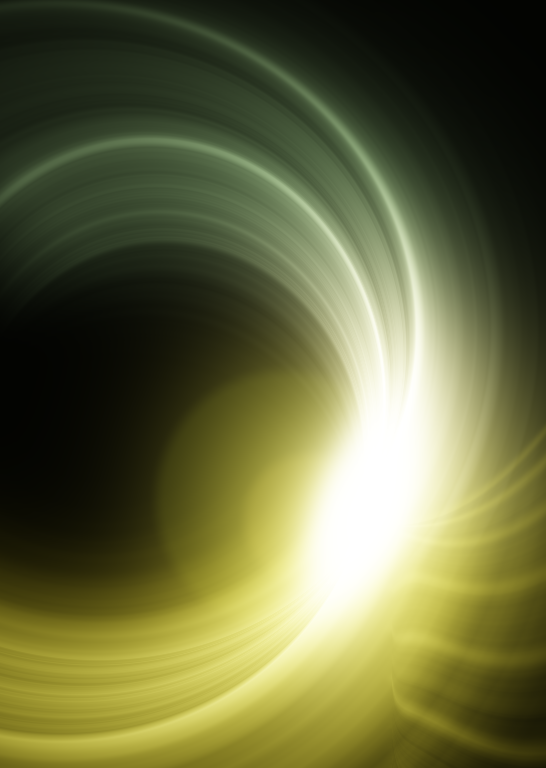
Reproduce this background procedurally as a WebGL 1 fragment shader.

```glsl
precision highp float;

uniform vec2 u_resolution;

const vec2 FOCUS = vec2(0.471, 0.336);
const vec3 GREEN = vec3(0.68, 0.90, 0.56);
const vec3 CREAM = vec3(1.0, 0.98, 0.70);
const vec3 GOLD = vec3(1.0, 0.90, 0.13);
const vec3 OLIVE = vec3(1.0, 0.95, 0.28);

float hash(float n) {
  return fract(sin(n * 127.1) * 4375.85);
}

float noise(float x) {
  float cell = floor(x);
  float f = fract(x);
  return mix(hash(cell), hash(cell + 1.0), f * f * (3.0 - 2.0 * f));
}

// Layered noise across a band of light, centred on one
float streaks(float x, float strength) {
  float sum = 0.0;
  float amp = 0.5;
  for (int i = 0; i < 4; i++) {
    sum += amp * noise(x);
    x = x * 2.1 + 17.3;
    amp *= 0.6;
  }
  return 1.0 + strength * (sum - 0.54);
}

float bell(float x, float width) {
  return exp(-x * x / (width * width));
}

float ellipse(vec2 p, vec2 center, vec2 radii) {
  return length((p - center) / radii) - 1.0;
}

// Fraction of the way from an inner contour to an outer one
float between(float inner, float outer) {
  return inner / (inner - outer);
}

float softDisc(vec2 p, vec2 center, float radius) {
  return 1.0 - smoothstep(radius - 0.012, radius + 0.012, length(p - center));
}

// Large swirl above the focus: 0 at its inner rim, 1 at its outer rim
float upperCoordinate(vec2 p) {
  float core = ellipse(p, vec2(0.156, 0.271), vec2(0.319, 0.273));
  float rim = ellipse(p, vec2(0.215, 0.401), vec2(0.260, 0.286));
  float middle = ellipse(p, vec2(0.195, 0.479), vec2(0.306, 0.339));
  float outer = ellipse(p, vec2(0.072, 0.570), vec2(0.471, 0.426));
  if (rim < 0.0) return core > 0.0 ? -0.5 * between(rim, core) : core - 0.5;
  if (middle < 0.0) return 0.5 * between(rim, middle);
  if (outer < 0.0) return 0.5 + 0.5 * between(middle, outer);
  return 1.0 + outer;
}

float upperSwirl(vec2 p, float dist) {
  float t = upperCoordinate(p);
  float inside = 0.3 * exp(6.0 * min(t, 0.0));
  float body = mix(0.55, 1.0, smoothstep(0.0, 0.5, t));
  float profile = mix(inside, body, smoothstep(-0.02, 0.02, t));
  profile *= mix(1.0, 0.75, smoothstep(0.5, 0.65, t)) * exp(-6.5 * max(t - 1.0, 0.0));
  profile *= streaks(t * 14.0 + 40.0, 0.7);
  profile += 0.5 * bell(t - 0.5, 0.018) + 0.25 * bell(t - 0.5, 0.09);
  profile += 0.75 * bell(t - 1.0, 0.016) + 0.25 * bell(t - 1.0, 0.06);
  float fade = 1.0 - smoothstep(0.182, 0.469, 1.0 - p.y - p.x);
  return profile * fade * smoothstep(0.19, 0.375, p.y) * exp(2.0 - dist / 0.189);
}

// Golden sweep below the focus
float lowerSwirl(vec2 p, float dist) {
  float inner = ellipse(p, vec2(0.130, 0.479), vec2(0.398, 0.336));
  float outer = ellipse(p, vec2(0.078, 0.414), vec2(0.406, 0.382));
  float t = inner < 0.0 ? inner : (outer < 0.0 ? between(inner, outer) : 1.0 + outer);
  float profile = exp(5.7 * min(t, 0.0) - 2.6 * max(t - 1.0, 0.0));
  profile *= streaks(t * 9.0 + 70.0, 0.6);
  profile += 0.2 * bell(t, 0.035) + 0.35 * bell(t - 1.0, 0.06);
  float fade = 1.0 - smoothstep(0.193, 0.48, p.y);
  fade *= 1.0 - 0.6 * smoothstep(0.46, 0.68, p.x);
  return profile * fade * exp(1.25 - dist / 0.352);
}

// Curved filaments spreading to the right of the focus
float filaments(vec2 p) {
  float run = max(p.x - 0.508, 0.002);
  float u = run / 0.203;
  float drop = 0.316 + 0.124 * u * u - p.y;
  float steepness = max(drop, 0.0) / (max(drop, 0.0) + run);
  float depth = drop > 0.0 ? drop / pow(u, 1.35 - 1.2 * steepness) : drop;
  float light = 0.0;
  for (int i = 0; i < 6; i++) {
    float k = float(i);
    light += bell(depth - 0.029 * k - 0.011 * k * k, 0.008 + 0.0015 * k);
  }
  light += 0.5 * (streaks(depth * 45.0, 1.0) - 0.6) * smoothstep(-0.01, 0.02, depth);
  return 0.36 * light * smoothstep(0.495, 0.535, p.x) * exp(-run / 0.2);
}

void main() {
  vec2 p = gl_FragCoord.xy / u_resolution.y;
  vec2 offset = p - FOCUS;
  float dist = length(offset);
  float along = dot(offset, vec2(0.316, 0.949));
  float across = dot(offset, vec2(0.949, -0.316));

  // Gather light before the exposure curve
  vec3 light = vec3(0.010, 0.013, 0.004);
  light += mix(CREAM, GREEN, smoothstep(0.1, 0.5, dist)) * upperSwirl(p, dist);
  float gold = lowerSwirl(p, dist) + filaments(p);
  light += GOLD * gold + vec3(0.0, 0.02, 0.09) * gold * gold;
  light += OLIVE * 1.25 * bell(dist, 0.189);

  // Faint lens discs and the white core
  light += vec3(0.07, 0.075, 0.01) * softDisc(p, vec2(0.371, 0.349), 0.167);
  light += vec3(0.13, 0.10, 0.02) * softDisc(p, vec2(0.404, 0.323), 0.085);
  light += vec3(1.0, 1.0, 0.88) * 6.0 * bell(along, 0.098) * bell(across, 0.042);
  light += CREAM * 1.4 * bell(along, 0.156) * bell(across, 0.078);

  gl_FragColor = vec4(1.0 - exp(-max(light, 0.0)), 1.0);
}
```
